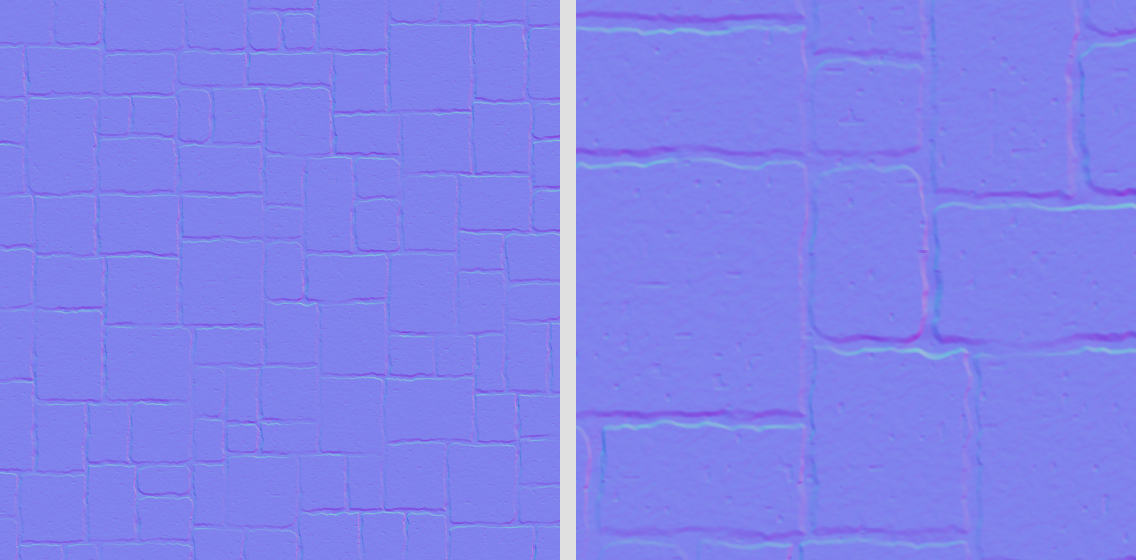
Left, the full canvas; right, a detail of the centre.
Write a three.js fragment shader that draws this texture map.

```glsl
varying vec2 vUv;

float hash(vec2 p) {
  vec3 q = fract(p.xyx * 0.1031);
  q += dot(q, q.yzx + 33.33);
  return fract((q.x + q.y) * q.z);
}

float noise(vec2 p) {
  vec2 i = floor(p), f = fract(p);
  f = f * f * f * (f * (f * 6.0 - 15.0) + 10.0);
  return mix(mix(hash(i), hash(i + vec2(1, 0)), f.x),
             mix(hash(i + vec2(0, 1)), hash(i + 1.0), f.x), f.y);
}

vec2 wobble(vec2 p) {
  return vec2(noise(p), noise(p + 57.0)) - 0.5;
}

// Each grid cell holds one cut line, upright or level by parity
float cut(vec2 cell) {
  return 0.2 + 0.6 * hash(cell + 37.0);
}

// Bounds of the stone around p: xy = low corner, zw = high corner
vec4 stoneBox(vec2 p) {
  vec4 box = vec4(floor(p), floor(p) + 1.0);
  for (int k = 0; k < 4; k++) {
    float n = float(k);
    vec2 v = floor(p) + vec2(mod(n, 2.0), floor(n / 2.0));
    float a = cut(v - 1.0), b = cut(v - vec2(0, 1));
    float c = cut(v - vec2(1, 0)), d = cut(v);
    bool even = mod(v.x + v.y, 2.0) < 0.5;
    vec2 lo = v - 1.0 + (even ? vec2(a, b) : vec2(c, a));
    vec2 hi = v + (even ? vec2(d, c) : vec2(b, d));
    if (all(greaterThanEqual(p, lo)) && all(lessThan(p, hi))) box = vec4(lo, hi);
  }
  // Split the longer blocks
  for (int k = 0; k < 2; k++) {
    vec2 size = box.zw - box.xy;
    vec2 seed = floor(box.xy * 91.0) + float(k) * 17.0;
    if (max(size.x * 1.1, size.y) < 1.05 + 0.65 * hash(seed)) break;
    vec2 at = box.xy + size * mix(0.36, 0.64, hash(seed + 5.0));
    if (size.x * 1.1 > size.y) {
      if (p.x < at.x) box.z = at.x; else box.x = at.x;
    } else {
      if (p.y < at.y) box.w = at.y; else box.y = at.y;
    }
  }
  return box;
}

float height(vec2 uv) {
  // Rough-edged rounded stones
  vec2 p = uv + 0.005 * wobble(uv * 20.0) + 0.003 * wobble(uv * 75.0 + 9.0)
         + 0.0018 * wobble(uv * 190.0 + 23.0);
  vec4 box = stoneBox(p * 8.0) / 8.0;
  vec2 seed = floor(box.xy * 700.0);
  vec2 q = p - 0.5 * (box.xy + box.zw);
  float radius = mix(0.003, 0.017, pow(hash(seed), 2.5));
  float inset = 0.0008 * hash(seed + 3.0) + 0.0022 * noise(uv * 60.0 + 9.0);
  vec2 e = abs(q) - 0.5 * (box.zw - box.xy) + inset + radius;
  float dist = length(max(e, 0.0)) + min(max(e.x, e.y), 0.0) - radius;

  // Bevels are wider below than above, and joints fade in and out
  float bevel = q.y < 0.0 ? 0.005 : 0.0032;
  float fade = mix(0.15, 1.2, noise(uv * 15.0 + 20.0)) * mix(0.45, 1.45, noise(uv * 65.0 + 40.0));
  float h = -0.0015 * fade * smoothstep(bevel, 0.0, -dist);

  // Slanted grain, faint swells and small pits
  vec2 g = mat2(0.88, -0.47, 0.47, 0.88) * uv * vec2(0.8, 1.1);
  h += 0.00014 * noise(g * 210.0) + 0.00009 * noise(g * 420.0 + 31.0);
  h += 0.0001 * noise(uv * 35.0 + 11.0);
  h -= 0.0004 * smoothstep(0.86, 1.05, noise(uv * 165.0 + 61.0));
  return h;
}

void main() {
  vec2 s = vec2(0.0008, 0);
  vec2 slope = vec2(height(vUv - s.xy) - height(vUv + s.xy),
                    height(vUv - s.yx) - height(vUv + s.yx)) / (2.0 * s.x);
  // Undersides read deeper than lit upper edges
  slope *= vec2(0.6, slope.y > 0.0 ? 0.85 : 1.15);
  slope /= 1.0 + 0.8 * length(slope);
  gl_FragColor = vec4(0.502 + 0.5 * slope.x, 0.51 + 0.5 * slope.y,
                      0.932 - 0.14 * length(slope), 1.0);
}
```
